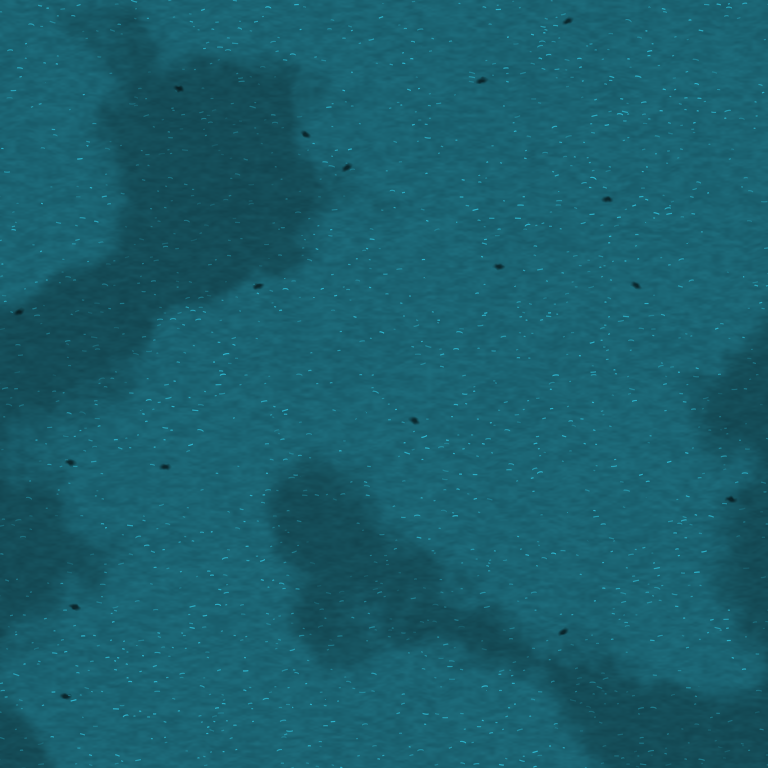
Write a Shadertoy shader that draws this texture.

```glsl
// Teal water surface with drifting cloud shadows, fine ripples, sun glints and dark specks.

float hash(vec2 p) {
    vec3 q = fract(p.xyx * 0.1031);
    q += dot(q, q.yzx + 33.33);
    return fract((q.x + q.y) * q.z);
}

vec2 hash2(vec2 p) {
    return vec2(hash(p + 17.3), hash(p.yx + 61.7));
}

float valueNoise(vec2 p) {
    vec2 cell = floor(p), f = fract(p);
    f = f * f * (3.0 - 2.0 * f);
    float low = mix(hash(cell), hash(cell + vec2(1, 0)), f.x);
    float high = mix(hash(cell + vec2(0, 1)), hash(cell + vec2(1, 1)), f.x);
    return mix(low, high, f.y);
}

float fbm(vec2 p) {
    float sum = 0.0, amplitude = 0.5;
    for (int i = 0; i < 5; i++) {
        sum += amplitude * valueNoise(p);
        p = mat2(1.6, 1.2, -1.2, 1.6) * p + 7.1;
        amplitude *= 0.5;
    }
    return sum / 0.97;
}

mat2 rotation(float angle) {
    return mat2(cos(angle), -sin(angle), sin(angle), cos(angle));
}

// Two broad bands, one upright and one diagonal, with billowing edges
float cloudShadow(vec2 p) {
    float centre = 0.27 * smoothstep(0.45, 0.75, p.y);
    float halfWidth = 0.06 + 0.08 * smoothstep(0.3, 0.5, p.y);
    float upright = abs(fract(p.x - centre + 0.5) - 0.5) - halfWidth;
    upright = max(upright, p.y - 0.93);
    float diagonal = 0.9 * abs(p.y - 0.29 + 0.5 * (p.x - 0.4)) - 0.055;
    diagonal = max(diagonal, 0.38 - p.x);
    float d = min(upright, diagonal) + 0.32 * (fbm(p * 7.0 + 3.0) - 0.5);
    return 1.0 - smoothstep(-0.045, 0.035, d);
}

// Short, slightly bowed dashes scattered in shifted rows
float glints(vec2 p, float pixel) {
    float light = 0.0;
    float density = 0.06 + 0.18 * valueNoise(p * 14.0);
    for (int layer = 0; layer < 2; layer++) {
        vec2 grid = vec2(60, 90), q = p * grid + float(layer) * vec2(31.4, 57.5);
        q.x += 9.0 * hash(vec2(floor(q.y), 5.0));
        vec2 cell = floor(q), seed = hash2(cell);
        vec2 d = (fract(q) - mix(vec2(0.3), vec2(0.7), seed)) / grid;
        d *= rotation(0.7 * (hash(cell + 40.0) - 0.5));
        float halfLength = mix(0.0012, 0.0042, seed.x * seed.x);
        d.y += 110.0 * d.x * d.x * (seed.y - 0.3);
        vec2 edge = abs(d) - vec2(halfLength, 0.0008);
        vec2 cover = 1.0 - smoothstep(vec2(-0.6 * pixel), vec2(0.6 * pixel), edge);
        float present = step(hash(cell + 90.0), density);
        light = max(light, present * cover.x * cover.y * mix(0.3, 1.0, hash(cell + 71.0)));
    }
    return light;
}

// Sparse soft ellipses
float specks(vec2 p) {
    vec2 q = p * 7.0, cell = floor(q), seed = hash2(cell + 120.0);
    vec2 d = (fract(q) - mix(vec2(0.12), vec2(0.88), seed)) / 7.0;
    d *= rotation(1.2 * (seed.x - 0.5));
    d += 0.002 * (valueNoise(p * 250.0) - 0.5);
    float r = length(d / vec2(0.0085, 0.0048));
    return step(hash(cell + 151.0), 0.3) * (1.0 - smoothstep(0.2, 1.1, r));
}

void mainImage(out vec4 fragColor, in vec2 fragCoord) {
    vec2 p = fragCoord / iResolution.y;
    float pixel = 1.0 / iResolution.y;

    // Fine ripples stretched sideways
    vec2 bent = p + vec2(0.0, 0.006 * valueNoise(p * 35.0));
    float ripple = 0.55 * valueNoise(bent * vec2(75, 190))
                 + 0.3 * valueNoise(bent * vec2(170, 380) + 20.0)
                 + 0.15 * fbm(p * 9.0);
    vec3 water = mix(vec3(0.09, 0.345, 0.4), vec3(0.12, 0.439, 0.5), ripple);

    float shadow = cloudShadow(p);
    vec3 color = water * mix(1.0, 0.76, shadow);
    color *= 1.0 - 0.6 * specks(p);
    vec3 glintColor = vec3(0.18, 0.74, 0.84) * mix(1.0, 0.8, shadow);
    color = mix(color, glintColor, glints(p, pixel) * mix(0.9, 0.65, shadow));

    fragColor = vec4(color, 1.0);
}
```
